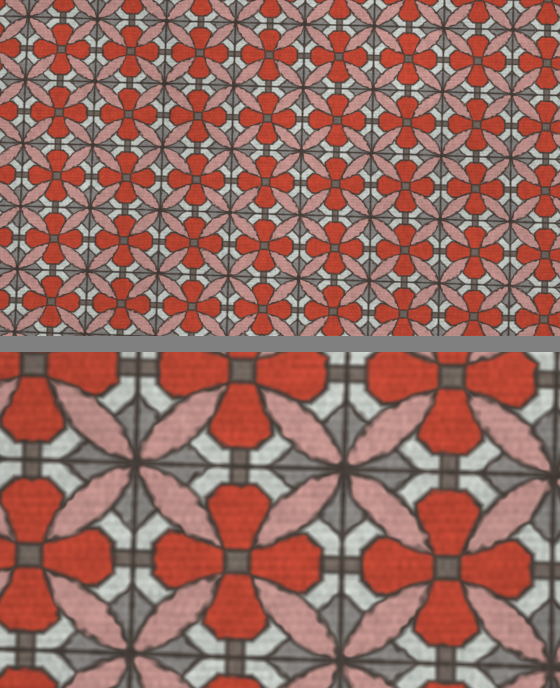
Top, the full canvas; bottom, a detail of the centre.
A Shadertoy shader for this pattern:

```glsl
// Woven cotton print: red four-petal flowers, pink diagonal leaves and grey star kites on a slanted grid.

const vec3 INK   = vec3(0.26, 0.23, 0.21);
const vec3 WHITE = vec3(0.74, 0.76, 0.74);
const vec3 GREY  = vec3(0.51, 0.50, 0.49);
const vec3 OLIVE = vec3(0.43, 0.39, 0.36);
const vec3 RED   = vec3(0.71, 0.265, 0.195);
const vec3 PINK  = vec3(0.73, 0.55, 0.53);

float hash(vec2 p) {
    return fract(sin(dot(p, vec2(127.1, 311.7))) * 43758.5453);
}

float noise(vec2 p) {
    vec2 i = floor(p), f = fract(p);
    f = f * f * (3.0 - 2.0 * f);
    return mix(mix(hash(i), hash(i + vec2(1, 0)), f.x),
               mix(hash(i + vec2(0, 1)), hash(i + vec2(1, 1)), f.x), f.y);
}

float cover(float d, float soft) {
    return smoothstep(soft, -soft, d);
}

// Fills a shape and inks a band of half width w along its edge
vec3 paint(vec3 base, float d, vec3 fill, float w, float soft) {
    base = mix(base, INK, cover(d - w, soft));
    return mix(base, fill, cover(d + w, soft));
}

// Pointed leaf along the diagonal between two corners of the fold
float leafDistance(vec2 a, float start, float end, float halfWidth) {
    vec2 c = a - 0.5 * (start + end);
    float along = (c.x + c.y) * 0.7071;
    float across = abs(c.x - c.y) * 0.7071;
    float halfLength = (end - start) * 0.7071;
    float radius = (halfLength * halfLength + halfWidth * halfWidth) / (2.0 * halfWidth);
    return length(vec2(across + radius - halfWidth, along)) - radius;
}

// Blunt petal along x, narrow at its base
float petalDistance(vec2 a) {
    float sides = max(a.y - 0.155, (a.y - 0.052 - 0.46 * a.x) * 0.91);
    float tip = max(a.x - 0.405, (a.x + a.y - 0.485) * 0.7071);
    return max(sides, tip);
}

// One tile: flower at the origin, stars at the corners (+-0.5, +-0.5)
vec3 tile(vec2 q, float ragged, float soft) {
    vec2 a = abs(q);
    a = vec2(max(a.x, a.y), min(a.x, a.y));
    vec2 b = 0.5 - a;
    float w = 0.0105 + 0.4 * ragged;

    float kite = (b.x + b.y - 0.355) * 0.7071 + ragged;
    float bar = max(a.y - 0.040, 0.38 - a.x);
    float leaf = leafDistance(a, 0.075, 0.5, 0.092) + ragged;

    vec3 col = paint(WHITE, kite, GREY, w, soft);
    col = paint(col, bar, OLIVE, 0.008, soft);
    col = paint(col, petalDistance(a) + 0.5 * ragged, RED, w, soft);
    col = paint(col, leaf, PINK, w, soft);
    col = paint(col, a.x - 0.058, OLIVE, 0.010, soft);

    // Grid lines through the stars, with a dark knot at each crossing
    col = mix(col, INK, cover(b.x - 0.012 - 0.3 * ragged, soft));
    return mix(col, INK, cover(length(b) - 0.035 - ragged, soft));
}

// Brightness of the plain weave: ribs, crossings and uneven yarn
float weave(vec2 p) {
    vec2 t = p * 6.2832 * vec2(95.0, 110.0);
    float threads = 0.020 * sin(t.y) + 0.020 * sin(t.x) * cos(0.5 * t.y);
    float yarn = noise(p * vec2(60.0, 210.0)) + noise(p * vec2(210.0, 70.0)) - 1.0;
    return 1.0 + threads + 0.09 * yarn;
}

void mainImage(out vec4 fragColor, in vec2 fragCoord) {
    vec2 p = (fragCoord - 0.5 * iResolution.xy) / iResolution.y;

    // Slight stretch of the cloth, then the slanted lattice
    float skew = p.x * p.y;
    vec2 stretch = vec2(0.004 - 0.020 * skew, -0.005 + 0.010 * skew);
    stretch += 0.003 * (vec2(noise(p * 4.0), noise(p * 4.0 + 17.0)) - 0.5);
    mat2 lattice = mat2(0.2078, -0.0065, 0.0052, 0.1890);
    vec2 q = inverse(lattice) * (p - stretch - vec2(-0.0455, -0.0368));
    vec2 id = floor(q + 0.5);

    float soft = max(0.75 / (0.19 * iResolution.y), 0.017);
    float ragged = 0.020 * (noise(p * 130.0) - 0.5);
    vec3 col = tile(q - id, ragged, soft);

    // Uneven dye, weave and soft light
    col *= 0.98 + 0.04 * hash(id);
    col *= 0.96 + 0.08 * noise(p * 3.0 + 5.0);
    col *= weave(p);
    col *= 1.02 - 0.06 * dot(p, p);
    fragColor = vec4(col, 1.0);
}
```
